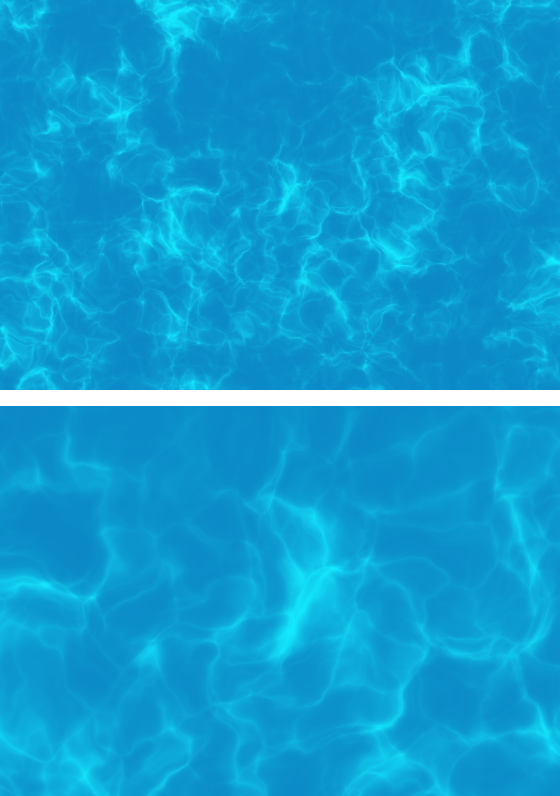
Top, the full canvas; bottom, a detail of the centre.
This texture is drawn by a Shadertoy shader. Its source:

```glsl
// Sunlit pool water: clumped patches of light crossed by a web of fine caustic filaments.

const vec3 DEEP_WATER = vec3(0.042, 0.530, 0.772);
const vec3 SUN_GLINT  = vec3(0.075, 0.920, 1.000);
const mat2 OCTAVE_TURN = mat2(0.8, 0.6, -0.6, 0.8);

float hash(vec2 p) {
    return fract(sin(dot(p, vec2(127.1, 311.7))) * 43758.5453);
}

vec2 hash2(vec2 p) {
    return vec2(hash(p), hash(p + 57.3));
}

// Smooth value noise, 0 to 1
float noise(vec2 p) {
    vec2 cell = floor(p), f = fract(p);
    vec2 s = f * f * f * (f * (f * 6.0 - 15.0) + 10.0);
    float low  = mix(hash(cell), hash(cell + vec2(1, 0)), s.x);
    float high = mix(hash(cell + vec2(0, 1)), hash(cell + vec2(1, 1)), s.x);
    return mix(low, high, s.y);
}

// Layered noise, cloudy
float fbm(vec2 p, int octaves) {
    float sum = 0.0, total = 0.0, weight = 1.0;
    for (int i = 0; i < octaves; i++) {
        sum += weight * noise(p);
        total += weight;
        weight *= 0.5;
        p = OCTAVE_TURN * p * 2.03 + 13.7;
    }
    return sum / total;
}

// Layered noise with bright creases, for wisps and threads
float ridges(vec2 p, int octaves) {
    float sum = 0.0, total = 0.0, weight = 1.0;
    for (int i = 0; i < octaves; i++) {
        float crease = 1.0 - abs(2.0 * noise(p) - 1.0);
        sum += weight * crease * crease;
        total += weight;
        weight *= 0.6;
        p = OCTAVE_TURN * p * 1.97 + 7.9;
    }
    return sum / total;
}

// Glow along the borders of scattered cells
float web(vec2 p, float falloff) {
    vec2 cell = floor(p), f = fract(p);
    float nearest = 8.0, second = 8.0;
    for (int y = -1; y <= 1; y++) {
        for (int x = -1; x <= 1; x++) {
            vec2 offset = vec2(x, y);
            float d = length(offset + hash2(cell + offset) - f);
            second = min(second, max(nearest, d));
            nearest = min(nearest, d);
        }
    }
    return exp(-falloff * (second - nearest));
}

// Bends the plane so that filaments curve
vec2 warp(vec2 p, float frequency, float amount) {
    vec2 q = p * frequency;
    return p + amount * (vec2(fbm(q + 3.1, 4), fbm(q + 41.7, 4)) - 0.5);
}

// Light gathered on the water, 0 to 1
float caustics(vec2 p) {
    vec2 bent = warp(p, 9.0, 0.10);
    float patches = fbm(bent * 4.2 + 63.0, 3);
    float clumps = fbm(bent * 12.0 + 31.0, 4);
    float exposure = 4.4 * (patches - 0.5)
                   + 3.2 * (clumps - 0.5)
                   + 1.4 * (web(bent * 8.5, 6.0) - 0.36)
                   + 0.9 * (web(bent * 19.0 + 9.0, 6.0) - 0.36)
                   + 2.6 * (ridges(bent * 12.0 + 5.0, 4) - 0.5);
    return 1.0 - exp(-0.19 * exp(exposure));
}

void mainImage(out vec4 fragColor, in vec2 fragCoord) {
    vec2 p = fragCoord / iResolution.y;
    fragColor = vec4(mix(DEEP_WATER, SUN_GLINT, caustics(p)), 1.0);
}
```
